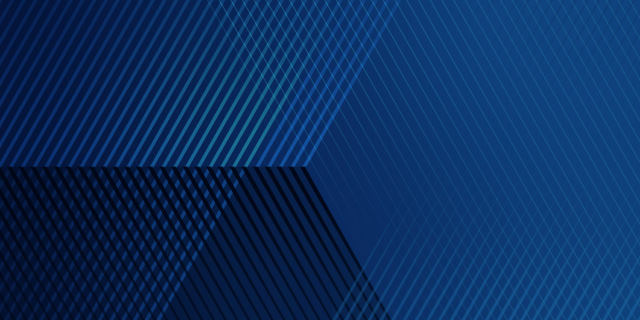
Give the GLSL for this background, as a WebGL 2 fragment shader.

```glsl
#version 300 es
precision highp float;
// Navy backdrop crossed by two families of slanted parallel stripes.
// Each family is a repeated distance in a sheared coordinate, and its
// colour, width and opacity vary with smooth masks over the canvas.

uniform vec2 u_resolution;
out vec4 outColor;

const float SLANT = 0.57;     // horizontal run per unit of height
const float PERIOD = 0.03665; // horizontal stripe spacing
const float FOLD = 0.479;     // height where the left stripes turn

// Coverage of a repeated stripe with the given horizontal half width.
float stripes(float coord, float halfWidth, float soft) {
    float d = abs(fract(coord / PERIOD + 0.5) - 0.5) * PERIOD;
    return 1.0 - smoothstep(halfWidth - soft, halfWidth + soft, d);
}

// Soft elliptical spot, 1 at its centre.
float glow(vec2 p, vec2 centre, vec2 radius) {
    vec2 q = (p - centre) / radius;
    return exp(-dot(q, q));
}

void main() {
    vec2 p = gl_FragCoord.xy / u_resolution.y;
    p.x += 1.0 - 0.5 * u_resolution.x / u_resolution.y;
    float pixel = 1.0 / u_resolution.y;
    float soft = 0.8 * pixel;

    // Sheared coordinates, measured along the fold
    float rising = p.x - SLANT * (p.y - FOLD);
    float falling = p.x + SLANT * (p.y - FOLD);
    float above = smoothstep(-pixel, pixel, p.y - FOLD);

    // Backdrop, dark at the left and lighter towards the right
    vec3 color = mix(vec3(0.015, 0.08, 0.23), vec3(0.035, 0.16, 0.37), smoothstep(0.0, 1.05, p.x));
    color = mix(color, vec3(0.055, 0.25, 0.48), smoothstep(0.9, 2.0, p.x));
    color += vec3(0.01, 0.045, 0.06) * glow(p, vec2(1.45, 1.0), vec2(0.45, 0.5));
    float lowerLeft = (1.0 - above) * (1.0 - smoothstep(0.945, 0.955, falling));
    color *= 1.0 - 0.2 * lowerLeft;

    // Fine falling lines over the right side and the upper crossing
    float fineMask = smoothstep(0.93, 0.96, falling);
    float fineFade = mix(smoothstep(0.15, 0.9, p.y), 0.75, smoothstep(1.1, 1.8, p.x));
    float fine = stripes(falling - 0.945, 0.0016, pixel) * fineMask;
    color = mix(color, vec3(0.13, 0.45, 0.62), 0.65 * fine * fineFade);

    // Faint continuation of the falling lines behind the upper left
    float ghost = stripes(falling - 0.945, 0.002, pixel) * above * (1.0 - fineMask);
    color = mix(color, vec3(0.04, 0.19, 0.42), 0.35 * ghost * smoothstep(0.2, 0.9, p.x));

    // Rising stripes at the left, teal in the middle and blue at both sides
    float inner = 1.0 - smoothstep(0.780, 0.788, rising);
    float outer = 1.0 - smoothstep(0.964, 0.970, rising);
    float teal = glow(p, vec2(0.78, 0.64), vec2(0.30, 0.38)) * inner * above;
    vec3 bandColor = mix(vec3(0.05, 0.23, 0.52), vec3(0.075, 0.33, 0.64), smoothstep(0.1, 0.9, p.x));
    bandColor = mix(bandColor, vec3(0.11, 0.48, 0.60), teal);
    float upperFade = mix(0.9, 0.45, smoothstep(FOLD, 1.0, p.y));
    upperFade *= mix(0.75, 1.0, smoothstep(0.0, 0.5, p.x));
    float lowerFade = 0.25 + 0.4 * smoothstep(0.0, 0.65, p.x);
    float band = stripes(rising - 0.951, 0.0062, soft) * outer;
    color = mix(color, bandColor, band * mix(lowerFade * inner, upperFade, above));

    // Fine lines stay visible over the broad stripes
    color += vec3(0.02, 0.10, 0.10) * fine * band * above;

    // Dark falling stripes below the fold, tapering downwards
    float taper = mix(0.0045, 0.0075, smoothstep(0.0, FOLD, p.y));
    float shadow = stripes(falling - 0.945, taper, soft) * (1.0 - smoothstep(0.955, 0.962, falling));
    float shadowFade = mix(0.6, 0.95, smoothstep(0.0, 0.4, p.y));
    color = mix(color, vec3(0.006, 0.025, 0.085), shadow * (1.0 - above) * shadowFade);

    // Rising stripes at the lower right, thinner and fainter with height
    float rightMask = smoothstep(1.29, 1.30, rising);
    float rightWidth = mix(0.0055, 0.0015, smoothstep(0.0, 0.4, p.y));
    float rightFade = 0.7 * (1.0 - smoothstep(0.0, 0.58, p.y)) * mix(0.6, 1.0, smoothstep(1.0, 1.7, p.x));
    float rightBand = stripes(rising - 0.951, rightWidth, pixel) * rightMask;
    color = mix(color, vec3(0.085, 0.37, 0.60), rightBand * rightFade);

    // Barely visible dark rising lines in the upper right corner
    float corner = glow(p, vec2(1.85, 1.0), vec2(0.3, 0.25));
    color *= 1.0 - 0.1 * corner * stripes(rising, 0.003, pixel);

    outColor = vec4(color, 1.0);
}
```
